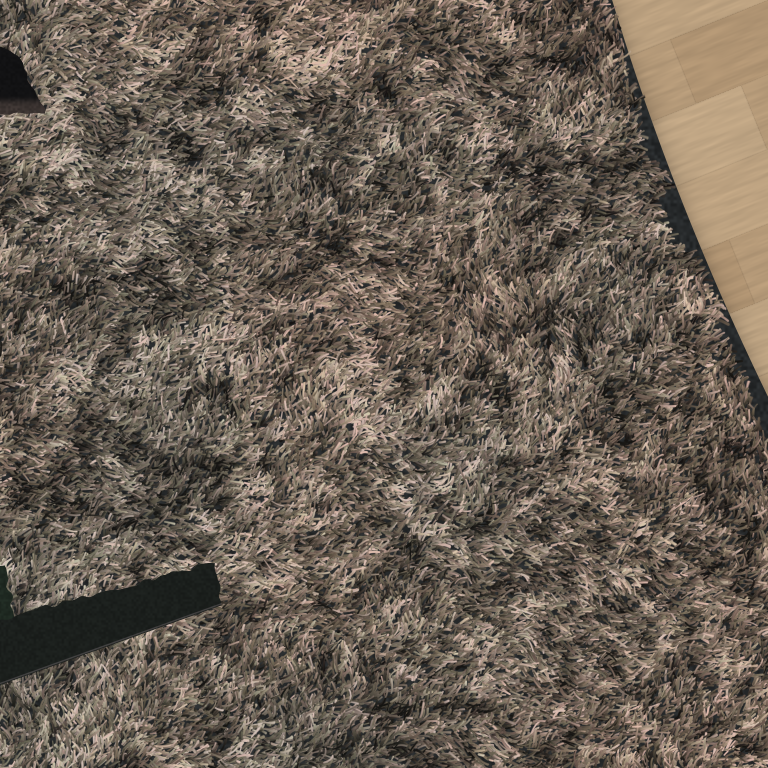
Reproduce this texture procedurally as a Shadertoy shader.

```glsl
// Shaggy grey-brown rug with a bound edge on a plank floor and dark furniture legs

float hash(vec2 p) {
    vec3 q = fract(p.xyx * 0.1031);
    q += dot(q, q.yzx + 33.33);
    return fract((q.x + q.y) * q.z);
}

float noise(vec2 p) {
    vec2 i = floor(p), f = fract(p);
    f = f * f * (3.0 - 2.0 * f);
    return mix(mix(hash(i), hash(i + vec2(1, 0)), f.x),
               mix(hash(i + vec2(0, 1)), hash(i + vec2(1, 1)), f.x), f.y);
}

// Soft spot, wider than tall
float glow(vec2 p, vec2 center, float radius) {
    vec2 d = (p - center) / vec2(1.5 * radius, radius);
    return exp(-dot(d, d));
}

float cover(float dist, float soft) {
    return 1.0 - smoothstep(-soft, soft, dist);
}

// Signed horizontal distance to the outer rug border, negative on the rug
float rugSide(vec2 p) {
    float t = 1.0 - p.y;
    return p.x - (0.797 + 0.3 * t + 0.18 * t * t);
}

// Broad light and shade over the pile
float pileLight(vec2 p) {
    float lit = glow(p, vec2(0.42, 0.94), 0.06) + glow(p, vec2(0.14, 0.76), 0.08);
    lit += 1.1 * glow(p, vec2(0.49, 0.46), 0.09) + 0.7 * glow(p, vec2(0.32, 0.57), 0.05);
    lit += glow(p, vec2(0.18, 0.10), 0.06) + glow(p, vec2(0.07, 0.24), 0.04);
    lit += 0.7 * glow(p, vec2(0.79, 0.39), 0.04) + 0.7 * glow(p, vec2(0.86, 0.18), 0.05);
    lit += 0.6 * glow(p, vec2(0.66, 0.17), 0.04) + 0.5 * glow(p, vec2(0.37, 0.30), 0.06);
    float shade = 1.2 * glow(p, vec2(0.08, 0.37), 0.06) + 0.9 * glow(p, vec2(0.24, 0.40), 0.04);
    shade += 0.7 * glow(p, vec2(0.05, 0.65), 0.05) + 0.7 * glow(p, vec2(0.44, 0.68), 0.05);
    shade += glow(p, vec2(0.75, 0.74), 0.10) + 0.8 * glow(p, vec2(0.78, 0.95), 0.05);
    shade += 0.8 * glow(p, vec2(0.94, 0.42), 0.08) + 0.6 * glow(p, vec2(0.77, 0.32), 0.04);
    shade += 0.7 * glow(p, vec2(0.58, 0.05), 0.05) + 0.5 * glow(p, vec2(0.48, 0.17), 0.04);
    return 0.13 * (lit - shade) + 0.07 * (noise(p * 12.0 + 4.0) - 0.5);
}

vec3 pileColor(float tone, float warmth, float mauve) {
    vec3 c = mix(vec3(0.08, 0.078, 0.07), vec3(0.41, 0.385, 0.325), smoothstep(-0.05, 0.5, tone));
    c = mix(c, vec3(0.83, 0.79, 0.70), smoothstep(0.4, 1.1, tone));
    c *= mix(vec3(0.97, 1.01, 0.99), vec3(1.04, 0.98, 0.93), warmth);
    return c * mix(vec3(1), vec3(1.03, 0.94, 1.05), mauve);
}

vec3 floorColor(vec2 p, float soft) {
    vec2 q = vec2(0.927 * p.x + 0.375 * p.y, 0.927 * p.y - 0.375 * p.x);
    float row = (q.y - 0.012) / 0.09;
    float along = q.x / 0.216 + 0.292 * floor(row) + 0.148;
    float plank = hash(vec2(floor(row), floor(along)) + 7.0);
    float grain = noise(q * vec2(18.0, 190.0)) + 0.6 * noise(q * vec2(50.0, 420.0));
    vec3 c = mix(vec3(0.68, 0.57, 0.44), vec3(0.77, 0.67, 0.54), plank);
    c *= 0.94 + 0.08 * grain;
    float seam = min(min(fract(row), 1.0 - fract(row)) * 0.09,
                     min(fract(along), 1.0 - fract(along)) * 0.216);
    return c * (1.0 - 0.06 * cover(seam - 0.0008, soft));
}

// Overlapping jittered layers of short fibres, rooted only inside the border
vec3 drawPile(vec3 color, vec2 p, float soft) {
    float lean = 0.6 + 1.8 * (noise(p * 8.0 + 11.0) - 0.5) + 1.3 * (noise(p * 26.0) - 0.5);
    float light = pileLight(p);
    float warmArea = noise(p * 5.0 + 31.0) + 0.4 * (p.x + p.y - 1.0);
    for (int layer = 0; layer < 9; layer++) {
        float depth = float(layer) / 8.0;
        float size = mix(0.019, 0.011, depth);
        vec2 shift = vec2(3.71, 8.37) * float(layer);
        vec2 cell = floor(p / size + shift);
        for (int k = 0; k < 9; k++) {
            vec2 id = cell + vec2(k % 3, k / 3) - 1.0;
            float pick = hash(id + 17.0 * depth);
            float other = hash(id + 53.7 + 9.0 * depth);
            vec2 root = (id + vec2(pick, other) - shift) * size;
            float angle = lean + 1.8 * (hash(id + 91.3) - 0.5);
            vec2 dir = vec2(cos(angle), sin(angle));
            float span = size * mix(0.1, 0.8, fract(pick * 7.3));
            vec2 d = p - root;
            float along = clamp(dot(d, dir), -span, span);
            float width = size * mix(0.07, 0.12, other);
            float mask = cover(length(d - along * dir) - width, soft);
            float inset = 0.012 + 0.03 * clamp(1.0 - root.y, 0.0, 0.5);
            inset -= 0.034 * (noise(root * 30.0) - 0.4);
            if (mask > 0.0 && rugSide(root) < -inset) {
                float clump = 0.55 * noise(root * 38.0 + 5.0) + 0.45 * noise(root * 88.0);
                float tone = 0.47 + light + 1.0 * (clump - 0.5) + 0.62 * (fract(other * 5.7) - 0.5);
                tone += 0.10 * (depth - 0.5) + 0.10 * along / span;
                tone += 0.26 * step(0.86, other) * (1.0 - span / size);
                float warmth = clamp(warmArea + 0.8 * (fract(pick * 13.1) - 0.5), 0.0, 1.0);
                color = mix(color, pileColor(tone, warmth, fract(other * 11.3)), mask);
            }
        }
    }
    return color;
}

// Solid dark legs with slightly ragged contact against the pile
vec3 drawLegs(vec3 color, vec2 p, float soft) {
    vec2 q = p + 0.007 * (vec2(noise(p * 85.0), noise(p * 85.0 + 40.0)) - 0.5);
    float under = 0.108 + 0.36 * p.x - p.y;
    float bar = max(max(q.y - 0.193 - 0.268 * q.x, under), q.x - 0.28 - 0.16 * (0.268 - q.y));
    float post = max(q.x - 0.008 - 0.2 * (0.255 - q.y), max(q.y - 0.265, 0.17 - q.y));
    float corner = max(q.x - 0.02 - 0.5 * (0.93 - q.y), max(q.y - 0.94 + q.x * 0.5, 0.852 - q.y));
    float speckle = 0.85 + 0.3 * noise(p * 330.0);
    color = mix(color, vec3(0.12, 0.16, 0.13) * speckle, cover(post, soft));
    vec3 foot = mix(vec3(0.23, 0.20, 0.19), vec3(0.07, 0.07, 0.075), smoothstep(0.862, 0.876, p.y));
    color = mix(color, foot * speckle, cover(corner, soft));
    vec3 barColor = vec3(0.105, 0.12, 0.11) * speckle;
    barColor += vec3(0.15, 0.13, 0.14) * cover(abs(under + 0.002) - 0.001, soft);
    return mix(color, barColor, cover(bar, soft));
}

void mainImage(out vec4 fragColor, in vec2 fragCoord) {
    vec2 p = fragCoord / iResolution.xy;
    float soft = 0.7 / iResolution.y;
    float side = rugSide(p);
    vec3 color = floorColor(p, soft) * (1.0 - 0.15 * exp(-max(side, 0.0) * 90.0));
    vec3 binding = vec3(0.15, 0.16, 0.165) * (0.75 + 0.5 * noise(p * 240.0));
    color = mix(color, binding, cover(side, soft));
    color = drawPile(color, p, max(soft, 0.0011));
    fragColor = vec4(drawLegs(color, p, soft), 1.0);
}
```
